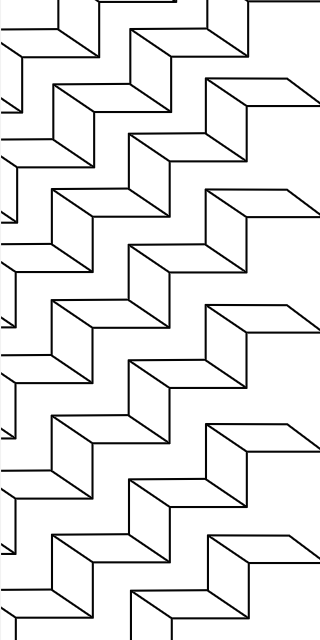
Write a WebGL 1 fragment shader that draws this pattern.

```glsl
precision highp float;

uniform vec2 u_resolution;

// Layout in canvas units: 384 across, 768 down, y pointing down
const vec2 CANVAS = vec2(384.0, 768.0);
const vec2 STEP = vec2(-92.4, 66.4);      // from one stair to the next lower one
const vec2 SKEW = vec2(49.0, 33.2);       // slanted depth edge
const vec2 TREAD = vec2(92.4, -0.6);      // long edge of a tread
const vec2 END_TREAD = vec2(97.5, 0.3);   // top tread is drawn slightly longer
const vec2 FIRST_ROW = vec2(246.8, -35.5);
const float ROW_PITCH = 134.5;
const float PITCH_SWAY = 7.0;             // slow drift of the row spacing
const float PITCH_JITTER = 0.67;          // alternating row offset
const float ROW_BOW = 0.06;               // outer rows lean to the right
const float LINE_WIDTH = 2.5;
const float MARGIN = 1.3;
const vec3 INK = vec3(0.015);
const vec3 PAPER = vec3(1.0);
const vec3 MARGIN_TINT = vec3(0.95);
const float PI = 3.14159;

float segmentDistance(vec2 p, vec2 a, vec2 b) {
  vec2 ap = p - a;
  vec2 ab = b - a;
  return length(ap - ab * clamp(dot(ap, ab) / dot(ab, ab), 0.0, 1.0));
}

// Top left corner of the highest stair in a row
vec2 rowStart(float row) {
  float bend = (row - 2.4) * (row - 2.4);
  float sway = -PITCH_SWAY * cos(1.142 * (row - 1.8));
  float jitter = PITCH_JITTER * cos(PI * row);
  return FIRST_ROW + vec2(ROW_BOW * bend * bend, ROW_PITCH * row + sway + jitter);
}

// Outline of one tread and the riser below it, with the corner at zero
float stairDistance(vec2 p, bool isTop) {
  vec2 drop = vec2(0.0, STEP.y);
  vec2 topEdge = isTop ? END_TREAD : TREAD;
  vec2 farCorner = SKEW + vec2(TREAD.x, 0.0);
  float d = segmentDistance(p, vec2(0.0), topEdge);
  d = min(d, segmentDistance(p, SKEW, farCorner));
  d = min(d, segmentDistance(p, vec2(0.0), SKEW));
  d = min(d, segmentDistance(p, vec2(0.0), drop));
  d = min(d, segmentDistance(p, SKEW, SKEW + drop));
  d = min(d, segmentDistance(p, drop, SKEW + drop));
  // The highest tread closes with its own slanted edge
  if (isTop) d = min(d, segmentDistance(p, topEdge, farCorner));
  return d;
}

void main() {
  vec2 uv = gl_FragCoord.xy / u_resolution;
  vec2 p = vec2(uv.x, 1.0 - uv.y) * CANVAS;
  float pixel = CANVAS.x / u_resolution.x;

  // Nearest line over all descending staircases
  float d = 1e4;
  for (int row = -1; row <= 5; row++) {
    vec2 start = rowStart(float(row));
    for (int stair = 0; stair < 5; stair++) {
      vec2 corner = start + STEP * float(stair);
      d = min(d, stairDistance(p - corner, stair == 0));
    }
  }

  // Ink coverage, then the pale left margin
  float ink = clamp(0.5 + (0.5 * LINE_WIDTH - d) / pixel, 0.0, 1.0);
  float inside = clamp(0.5 + (p.x - MARGIN) / pixel, 0.0, 1.0);
  vec3 color = mix(MARGIN_TINT, mix(PAPER, INK, ink), inside);
  gl_FragColor = vec4(color, 1.0);
}
```
